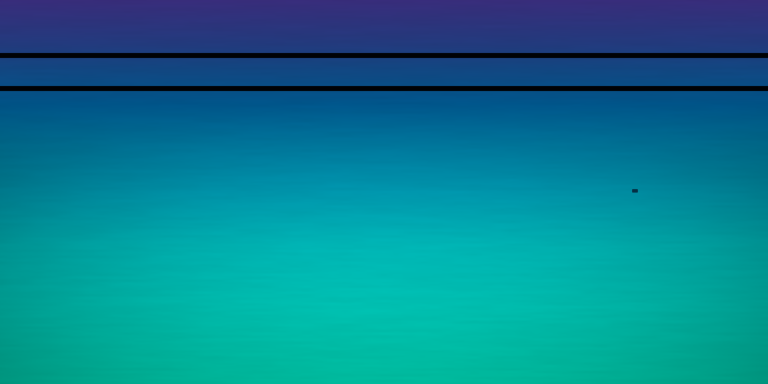
This background is drawn by a Shadertoy shader. Its source:

```glsl
float hash(vec2 p) {
    vec3 q = fract(vec3(p.xyx) * 0.1031);
    q += dot(q, q.yzx + 33.33);
    return fract((q.x + q.y) * q.z);
}

float valueNoise(vec2 p) {
    vec2 cell = floor(p);
    vec2 f = fract(p);
    f = f * f * (3.0 - 2.0 * f);
    return mix(mix(hash(cell), hash(cell + vec2(1, 0)), f.x),
               mix(hash(cell + vec2(0, 1)), hash(cell + vec2(1, 1)), f.x), f.y);
}

// Linear blend weight between two heights
float ramp(float low, float high, float y) {
    return clamp((y - low) / (high - low), 0.0, 1.0);
}

vec3 waterGradient(float y) {
    vec3 color = mix(vec3(0.0, 0.725, 0.61), vec3(0.0, 0.75, 0.695), ramp(0.0, 0.21, y));
    color = mix(color, vec3(0.0, 0.71, 0.71), ramp(0.21, 0.36, y));
    color = mix(color, vec3(0.0, 0.59, 0.68), ramp(0.36, 0.50, y));
    color = mix(color, vec3(0.0, 0.465, 0.61), ramp(0.50, 0.62, y));
    color = mix(color, vec3(0.0, 0.335, 0.545), ramp(0.62, 0.73, y));
    color = mix(color, vec3(0.07, 0.275, 0.505), ramp(0.73, 0.82, y));
    color = mix(color, vec3(0.13, 0.23, 0.49), ramp(0.82, 0.88, y));
    return mix(color, vec3(0.22, 0.175, 0.48), ramp(0.88, 1.0, y));
}

float band(float y, float center, float halfWidth, float blur) {
    return 1.0 - smoothstep(-blur, blur, abs(y - center) - halfWidth);
}

void mainImage(out vec4 fragColor, in vec2 fragCoord) {
    vec2 uv = fragCoord / iResolution.xy;
    vec2 p = vec2(uv.x * 2.0, uv.y);
    float blur = 0.75 / iResolution.y;

    // Vertical gradient, dimmer toward the lower sides
    vec3 color = waterGradient(uv.y);
    float side = abs(p.x - 1.0);
    float sideShade = 0.20 * smoothstep(0.82, 0.52, uv.y);
    color *= 1.0 - sideShade * side * side;

    // Faint horizontal brush streaks
    float streaks = valueNoise(p * vec2(9.0, 130.0)) + 0.5 * valueNoise(p * vec2(30.0, 190.0));
    color *= 1.0 + 0.025 * (streaks - 0.75);

    // Pair of dark bars
    float bars = max(band(uv.y, 0.8555, 0.0065, blur), band(uv.y, 0.7695, 0.0065, blur));
    color = mix(color, vec3(0.0, 0.008, 0.02), bars);

    // Small dark speck
    vec2 offset = abs(p - vec2(1.6536, 0.503)) - vec2(0.005, 0.002);
    float speckDistance = length(max(offset, 0.0)) - 0.0025;
    float speck = 1.0 - smoothstep(-blur, blur, speckDistance);
    color = mix(color, vec3(0.02, 0.12, 0.20), 0.85 * speck);

    fragColor = vec4(color, 1.0);
}
```
